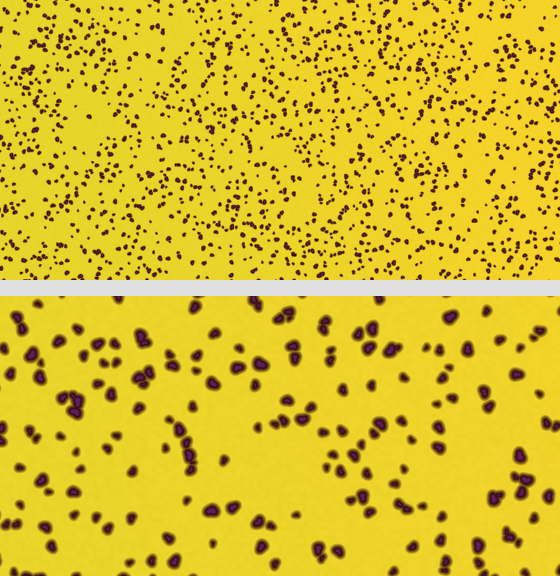
Top: the whole. Bottom: its middle third, enlarged.
This texture is drawn by a WebGL 1 fragment shader. Its source:

```glsl
precision highp float;
// Small dark grains with purple cores scattered over a smooth yellow ground.
uniform vec2 u_resolution;

// Lengths are fractions of the canvas height.
const float CELLS = 32.0;          // grid cells per height
const float DENSITY = 0.37;        // chance of a grain per slot
const float CLUMPING = 0.7;        // unevenness of the scatter
const float RADIUS_MIN = 0.0045;
const float RADIUS_MAX = 0.0094;
const float HALO_EDGE = 0.0023;    // signed distances of the colour stops
const float OLIVE_EDGE = -0.0006;
const float RIM_EDGE = -0.0034;
const float CORE_START = -0.0040;
const float CORE_END = -0.0062;
const float SPECKLE = 0.022;

const vec3 GROUND_LEFT = vec3(0.905, 0.835, 0.165);
const vec3 GROUND_RIGHT = vec3(0.965, 0.825, 0.155);
const vec3 OLIVE = vec3(0.51, 0.39, 0.08);
const vec3 RIM = vec3(0.235, 0.055, 0.10);
const vec3 CORE = vec3(0.37, 0.11, 0.38);

vec3 hash3(vec2 p) {
  vec3 q = fract(p.xyx * vec3(0.1031, 0.1030, 0.0973));
  q += dot(q, q.yxz + 33.33);
  return fract((q.xxy + q.yzz) * q.zyx);
}

float noise(vec2 p) {
  vec2 i = floor(p);
  vec2 f = fract(p);
  f = f * f * (3.0 - 2.0 * f);
  return mix(mix(hash3(i).x, hash3(i + vec2(1.0, 0.0)).x, f.x),
             mix(hash3(i + vec2(0.0, 1.0)).x, hash3(i + 1.0).x, f.x), f.y);
}

// Signed distance to a slightly lumpy, stretched disc.
float grainDistance(vec2 v, vec3 shape) {
  float radius = mix(RADIUS_MIN, RADIUS_MAX, shape.x);
  float angle = atan(v.y, v.x + 1e-6);
  float lumps = 0.13 * cos(2.0 * angle + 6.283 * shape.y)
              + 0.07 * cos(3.0 * angle + 6.283 * shape.z);
  return length(v) - radius * (1.0 + lumps);
}

// Distance to the nearest grain, with two possible grains per cell.
float nearestGrain(vec2 p) {
  vec2 home = floor(p * CELLS);
  float nearest = 1.0;
  for (int y = -1; y <= 1; y++) {
    for (int x = -1; x <= 1; x++) {
      vec2 cell = home + vec2(float(x), float(y));
      float chance = DENSITY * (1.0 + CLUMPING * (2.0 * noise(cell * 0.35 + 71.0) - 1.0));
      for (int slot = 0; slot < 2; slot++) {
        vec2 seed = cell + 17.0 + 131.0 * float(slot);
        vec3 place = hash3(seed);
        if (place.z < chance) {
          vec2 center = (cell + place.xy) / CELLS;
          nearest = min(nearest, grainDistance(p - center, hash3(seed + 307.0)));
        }
      }
    }
  }
  return nearest;
}

void main() {
  vec2 p = gl_FragCoord.xy / u_resolution.y;
  vec2 uv = gl_FragCoord.xy / u_resolution;

  // Ground: sideways warm shift and faint speckle
  float warmth = smoothstep(0.0, 1.1, uv.x + 0.15 * (uv.y - 0.5));
  vec3 color = mix(GROUND_LEFT, GROUND_RIGHT, warmth);
  color += SPECKLE * (noise(p * 200.0 + 9.0) - 0.5);

  // Grains: soft olive edge, dark rim, purple core
  float d = nearestGrain(p);
  float pixel = 0.5 / u_resolution.y;
  color = mix(color, OLIVE, clamp((HALO_EDGE - d) / (HALO_EDGE - OLIVE_EDGE), 0.0, 1.0));
  color = mix(color, RIM, clamp((OLIVE_EDGE - d) / (OLIVE_EDGE - RIM_EDGE), 0.0, 1.0));
  color = mix(color, CORE, 1.0 - smoothstep(CORE_END - pixel * 0.5, CORE_START, d));
  gl_FragColor = vec4(color, 1.0);
}
```
